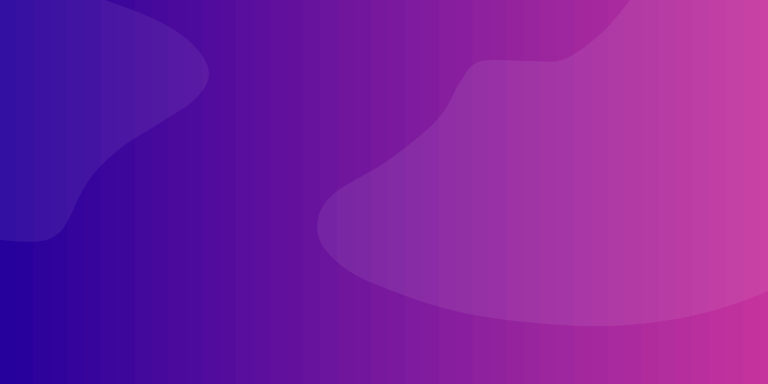
Give the GLSL for this background, as a Shadertoy shader.

```glsl
// Draws a banded indigo-to-magenta gradient with two pale translucent blobs.

const int KNOTS = 17;
const int STEPS = 10;
const float BAND_WIDTH = 0.044;
const float PAIR_STRENGTH = 0.4;
const float LEFT_OPACITY = 0.062;
const float RIGHT_OPACITY = 0.072;

// Outline knots in units of the canvas height
const vec2 LEFT_BLOB[KNOTS] = vec2[KNOTS](
    vec2(0.273, 1.0), vec2(0.417, 0.943), vec2(0.508, 0.878), vec2(0.544, 0.807),
    vec2(0.508, 0.742), vec2(0.417, 0.68), vec2(0.32, 0.619), vec2(0.246, 0.55),
    vec2(0.206, 0.487), vec2(0.182, 0.436), vec2(0.154, 0.394), vec2(0.104, 0.372),
    vec2(0.0, 0.375), vec2(-0.156, 0.396), vec2(-0.286, 0.74), vec2(-0.156, 1.104),
    vec2(0.13, 1.047));

const vec2 RIGHT_BLOB[KNOTS] = vec2[KNOTS](
    vec2(1.641, 1.0), vec2(1.563, 0.911), vec2(1.469, 0.846), vec2(1.38, 0.841),
    vec2(1.25, 0.84), vec2(1.199, 0.788), vec2(1.14, 0.69), vec2(1.01, 0.582),
    vec2(0.865, 0.492), vec2(0.826, 0.41), vec2(0.862, 0.333), vec2(0.977, 0.26),
    vec2(1.25, 0.177), vec2(1.641, 0.154), vec2(2.0, 0.242), vec2(2.396, 0.479),
    vec2(1.823, 1.234));

// Catmull-Rom curve from b to c
vec2 spline(vec2 a, vec2 b, vec2 c, vec2 d, float t) {
    vec2 linear = c - a;
    vec2 square = 2.0 * a - 5.0 * b + 4.0 * c - d;
    vec2 cube = 3.0 * (b - c) + d - a;
    return b + 0.5 * t * (linear + t * (square + t * cube));
}

float segmentDistance(vec2 p, vec2 a, vec2 b) {
    vec2 edge = b - a;
    float t = clamp(dot(p - a, edge) / dot(edge, edge), 0.0, 1.0);
    return length(p - a - edge * t);
}

// True when a ray going right from p crosses the edge a-b
bool crossesRay(vec2 p, vec2 a, vec2 b) {
    if ((a.y > p.y) == (b.y > p.y)) return false;
    return p.x < a.x + (b.x - a.x) * (p.y - a.y) / (b.y - a.y);
}

// Signed distance to a closed smooth outline, negative inside
float blobDistance(vec2 p, vec2 knots[KNOTS]) {
    float nearest = 1e3;
    float side = 1.0;
    vec2 previous = knots[0];
    for (int i = 0; i < KNOTS; i++) {
        vec2 a = knots[(i + KNOTS - 1) % KNOTS];
        vec2 b = knots[i];
        vec2 c = knots[(i + 1) % KNOTS];
        vec2 d = knots[(i + 2) % KNOTS];
        for (int j = 1; j <= STEPS; j++) {
            vec2 current = j == STEPS ? c : spline(a, b, c, d, float(j) / float(STEPS));
            nearest = min(nearest, segmentDistance(p, previous, current));
            if (crossesRay(p, previous, current)) side = -side;
            previous = current;
        }
    }
    return side * nearest;
}

// Four-stop horizontal gradient, x from 0 to 1
vec3 gradient(float x) {
    const vec3 indigo = vec3(0.14, 0.0, 0.61);
    const vec3 violet = vec3(0.355, 0.055, 0.615);
    const vec3 orchid = vec3(0.59, 0.14, 0.62);
    const vec3 magenta = vec3(0.775, 0.2, 0.615);
    vec3 color = mix(indigo, violet, clamp(x / 0.33, 0.0, 1.0));
    color = mix(color, orchid, clamp((x - 0.33) / 0.35, 0.0, 1.0));
    return mix(color, magenta, clamp((x - 0.68) / 0.32, 0.0, 1.0));
}

// Snaps x to band centres with a smoothed step between bands
float bandCentre(float x, float width, float pixel) {
    float cell = x / width;
    float blur = pixel / width;
    float stepped = floor(cell) + smoothstep(1.0 - blur, 1.0, fract(cell));
    return (stepped + 0.5) * width;
}

vec3 addVeil(vec3 color, float dist, float opacity, float pixel) {
    float cover = 1.0 - smoothstep(-0.7 * pixel, 0.7 * pixel, dist);
    return mix(color, vec3(1.0), opacity * cover);
}

void mainImage(out vec4 fragColor, in vec2 fragCoord) {
    float pixel = 1.0 / iResolution.y;
    float aspect = iResolution.x * pixel;
    vec2 p = fragCoord * pixel;
    p.x *= 2.0 / aspect;

    // Banded backdrop, with every second step stronger
    float narrow = bandCentre(p.x, BAND_WIDTH, pixel);
    float wide = bandCentre(p.x, 2.0 * BAND_WIDTH, pixel);
    vec3 color = gradient(0.5 * mix(narrow, wide, PAIR_STRENGTH));

    // Translucent blobs
    color = addVeil(color, blobDistance(p, LEFT_BLOB), LEFT_OPACITY, pixel);
    color = addVeil(color, blobDistance(p, RIGHT_BLOB), RIGHT_OPACITY, pixel);

    fragColor = vec4(color, 1.0);
}
```
